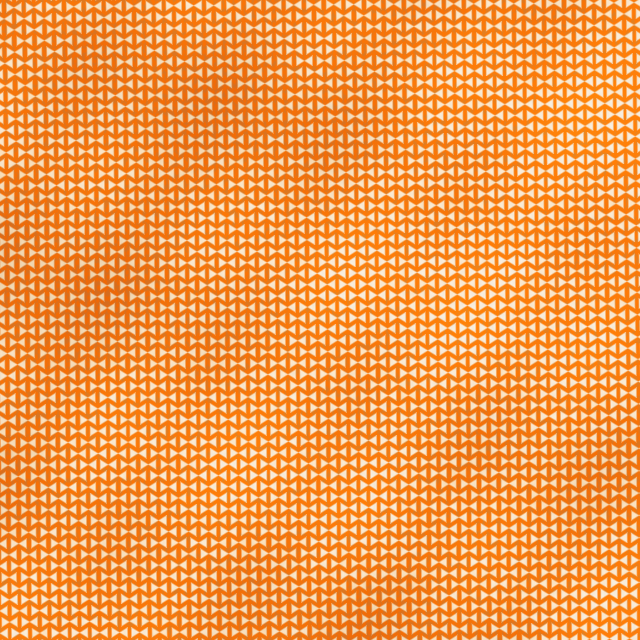
Reproduce this pattern procedurally as a WebGL 2 fragment shader.

```glsl
#version 300 es
precision highp float;
// Orange cloth printed with staggered rows of small cream bow ties.

#define COLUMNS 32.0      // bow ties across
#define ROWS 57.3         // rows down
#define HALF_WIDTH 0.385  // knot to flat end, in column pitches
#define HALF_HEIGHT 0.43  // half of the flat end, in row pitches
#define TILT 0.009        // turn of the whole print, in radians
#define WARP 0.0008       // bend of the cloth
#define BLEED 0.0017      // softness of the printed edge
#define GRAIN_CELLS 200.0 // thread slubs across
#define GRAIN 0.85        // strength of the slubs
#define SHADE 0.11        // strength of the soft folds
#define SPREAD 0.07       // change of bow tie size over the folds

uniform vec2 u_resolution;
out vec4 fragColor;

const vec3 ORANGE = vec3(0.975, 0.460, 0.030);
const vec3 DULL_ORANGE = vec3(0.860, 0.480, 0.140);
const vec3 CREAM = vec3(1.000, 0.890, 0.735);
const vec3 PALE = vec3(0.980, 0.940, 0.880);
const vec2 KNOT_ORIGIN = vec2(0.355, 0.556);

float hash(vec2 p) {
  vec3 q = fract(p.xyx * vec3(0.1031, 0.1030, 0.0973));
  q += dot(q, q.yzx + 33.33);
  return fract((q.x + q.y) * q.z);
}

// Distance to the nearest scattered point, about 0 to 1
float cellular(vec2 p) {
  vec2 cell = floor(p);
  float nearest = 2.0;
  for (int j = -1; j <= 1; j++) {
    for (int i = -1; i <= 1; i++) {
      vec2 c = cell + vec2(i, j);
      vec2 point = c + vec2(hash(c), hash(c + 71.0));
      nearest = min(nearest, distance(p, point));
    }
  }
  return nearest;
}

// Small turn and slow bends that keep the rows from being ruler straight
vec2 clothWarp(vec2 p) {
  vec2 bend = vec2(sin(p.y * 7.0 + p.x * 2.0), sin(p.x * 5.0 - p.y * 3.0));
  bend += 0.3 * sin(p.yx * 13.0 + vec2(1.0, 2.6));
  vec2 turn = TILT * vec2(p.y - 0.5, 0.5 - p.x);
  return p + turn + WARP * bend;
}

// Soft folds of light, brighter to the right, about -1 to 1
float folds(vec2 p) {
  float sum = 0.7 * (p.x - 0.5);
  sum += 0.35 * sin(p.x * 5.0 - p.y * 6.0 + 1.5);
  sum += 0.30 * sin(p.x * 6.0 + p.y * 17.0 + 1.0);
  return sum + 0.20 * sin(p.x * 27.0 - p.y * 15.0 + 2.0);
}

// Two triangles meeting tip to tip at the origin
float bowTie(vec2 p, vec2 size) {
  p = abs(p);
  vec2 slant = normalize(vec2(-size.y, size.x));
  return max(p.x - size.x, dot(p, slant));
}

void main() {
  float side = min(u_resolution.x, u_resolution.y);
  vec2 uv = gl_FragCoord.xy / side;
  vec2 pitch = 1.0 / vec2(COLUMNS, ROWS);
  float fold = folds(uv);

  // Brick grid: every other row moves half a column
  vec2 grid = (clothWarp(uv) - KNOT_ORIGIN) / pitch;
  float row = floor(grid.y + 0.5);
  grid.x += 0.5 * mod(row, 2.0);
  vec2 id = vec2(floor(grid.x + 0.5), row);
  vec2 local = (grid - id) * pitch;

  // Slight wear in the size and tone of each bow tie
  float wear = hash(id + 200.0);
  vec2 size = vec2(HALF_WIDTH, HALF_HEIGHT) * pitch;
  size *= 0.95 + 0.1 * wear + SPREAD * fold;
  float edge = max(BLEED, 0.75 / side);
  float printed = 1.0 - smoothstep(-edge, edge, bowTie(local, size));

  // Thread slubs in the ground, folds over the whole cloth
  float slub = cellular(uv * GRAIN_CELLS * vec2(1.0, 0.6));
  float dullness = smoothstep(0.3, 0.8, slub - 0.1 * fold);
  vec3 ground = mix(ORANGE, DULL_ORANGE, GRAIN * dullness);
  ground *= 1.0 + SHADE * vec3(0.4, 1.0, 0.5) * fold;

  // Ink grows paler on lit folds
  float paleness = 0.4 + 0.6 * fold + 0.5 * (wear - 0.5);
  vec3 ink = mix(CREAM, PALE, clamp(paleness, 0.0, 1.0));
  ink *= 1.0 - 0.03 * slub + 0.5 * SHADE * min(fold, 0.0);

  fragColor = vec4(mix(ground, ink, printed), 1.0);
}
```
